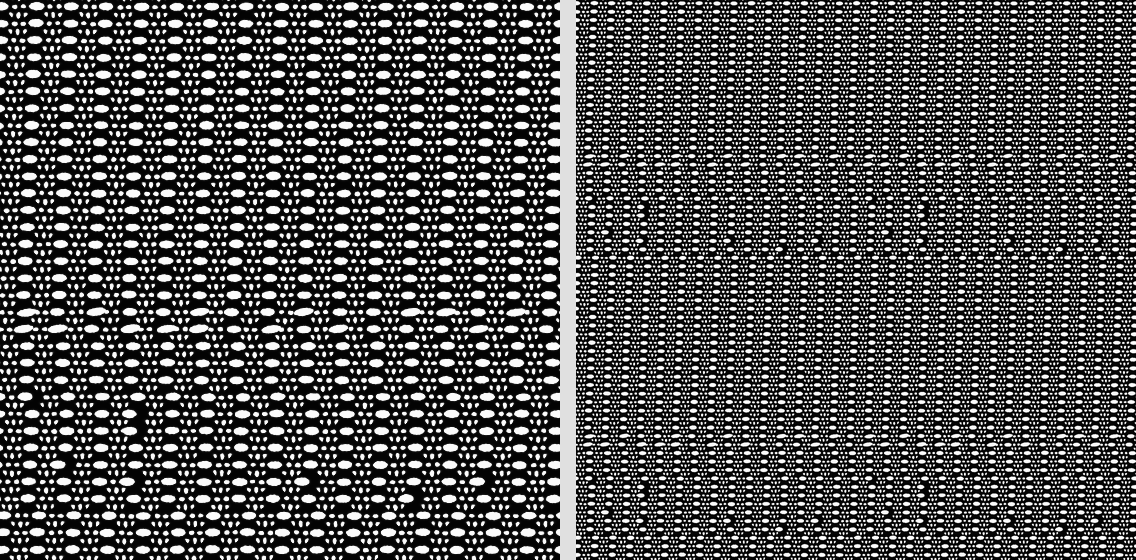
Left: one tile. Right: repeated 2 by 2.
Reproduce this pattern procedurally as a Shadertoy shader.

```glsl
// Black openwork mesh with rows of white holes: a wide oval, two round dots,
// and three small drops below them. Each row drifts sideways, with a few jumps;
// hashes vary every hole and wrapping gradient noise roughens the edges.

const vec2 REPEATS = vec2(16.0, 33.0);
const vec2 CELL = 768.0 / REPEATS;   // lengths are in 1/768 of the canvas

vec2 hash2(vec2 p) {
    vec3 q = fract(vec3(p.xyx) * vec3(0.1031, 0.1030, 0.0973));
    q += dot(q, q.yzx + 33.33);
    return fract((q.xx + q.yz) * q.zy);
}

// Gradient noise that wraps after "period" cells
float slope(vec2 corner, vec2 offset, float period) {
    float angle = 6.2832 * hash2(mod(corner, period)).x;
    return dot(vec2(cos(angle), sin(angle)), offset);
}

float gradientNoise(vec2 p, float period) {
    vec2 i = floor(p), f = p - i;
    vec2 s = f * f * f * (f * (f * 6.0 - 15.0) + 10.0);
    vec2 e = vec2(0.0, 1.0);
    return mix(mix(slope(i, f, period), slope(i + e.yx, f - e.yx, period), s.x),
               mix(slope(i + e, f - e, period), slope(i + 1.0, f - 1.0, period), s.x), s.y);
}

// Approximate distance to an ellipse, narrowed downward by "taper"
float hole(vec2 p, vec2 radius, float taper) {
    p.x /= 1.0 - taper * clamp(p.y / radius.y, -1.0, 1.0);
    p += 1e-3;
    float k = length(p / radius);
    return k * (k - 1.0) / length(p / (radius * radius));
}

// Sideways drift of a row in cells; the jumps cancel it over the full height
float rowShift(float row) {
    return 0.04 - row * 0.69 / REPEATS.y
         + 0.17 * step(20.0, row) + 0.21 * step(23.0, row) + 0.31 * step(30.0, row);
}

// Distance to the six holes of one cell, p measured from the oval's centre
float cellHoles(vec2 p, vec2 id) {
    vec2 a = hash2(id + 3.7), b = hash2(id + 61.3);

    // Oval: some are smeared in two rough rows, a few slip left further down
    float rough = step(17.5, id.y) * step(id.y, 19.5);
    float smear = rough * step(0.72, b.x);
    float slip = step(22.5, id.y) * step(id.y, 29.5) * step(0.93, b.y);
    vec2 centre = (a - 0.5) * vec2(1.8 + 4.0 * rough, 1.0) - vec2(10.0 * slip - 3.0 * smear, 0.0);
    vec2 q = p - centre;
    q.y += 0.12 * smear * q.x;
    float d = hole(q, vec2(10.1 + 3.0 * smear + 0.9 * (b.x - 0.5), 5.4 + 0.7 * (b.y - 0.5)), 0.0);

    // Two round dots to the right
    for (float k = 0.0; k < 2.0; k++) {
        vec2 r = hash2(id + 17.0 * k + 101.0) - 0.5;
        vec2 at = vec2((0.39 + 0.25 * k) * CELL.x, 0.3) + 1.2 * r;
        d = min(d, hole(p - at, vec2(3.7, 2.9) + 0.7 * r.yx, 0.0));
    }

    // Three drops half a row below, the outer two smaller and leaning inward
    for (float k = -1.0; k < 2.0; k++) {
        vec2 r = hash2(id + 23.0 * k + 207.0) - 0.5;
        float side = abs(k);
        q = p - vec2((0.48 + 0.2 * k) * CELL.x, 0.51 * CELL.y - 0.7 * side) - r;
        q.x += 0.25 * k * q.y;
        d = min(d, hole(q, mix(vec2(2.7, 4.2), vec2(2.3, 3.1), side) + 0.5 * r.yx, 0.15 + 0.2 * side));
    }
    return d;
}

void mainImage(out vec4 fragColor, in vec2 fragCoord) {
    vec2 uv = fragCoord / iResolution.xy;
    vec2 grid = vec2(uv.x, 1.0 - uv.y) * REPEATS - vec2(0.0, 0.39);
    grid.y += 0.03 * gradientNoise(uv * 6.0, 6.0);

    // Nearest hole among the neighbouring cells
    float d = 1e3;
    for (float j = -1.0; j < 2.0; j++) {
        float line = floor(grid.y) + j;
        float row = mod(line, REPEATS.y);
        float x = grid.x - rowShift(row);
        for (float i = -1.0; i < 2.0; i++) {
            float column = floor(x) + i;
            vec2 p = (vec2(x, grid.y) - vec2(column, line)) * CELL;
            d = min(d, cellHoles(p, vec2(mod(column, REPEATS.x), row)));
        }
    }

    // Ragged edges
    d += 0.9 * gradientNoise(uv * 210.0, 210.0);

    // White holes with a soft rim and a faint glow on black
    float soft = max(0.75, 0.6 * 768.0 / iResolution.y);
    float light = 1.0 - smoothstep(-soft, soft, d);
    float glow = 0.12 * exp(-max(d, 0.0)) * (1.0 - light);
    fragColor = vec4(vec3(0.01 + 0.975 * light + glow), 1.0);
}
```
